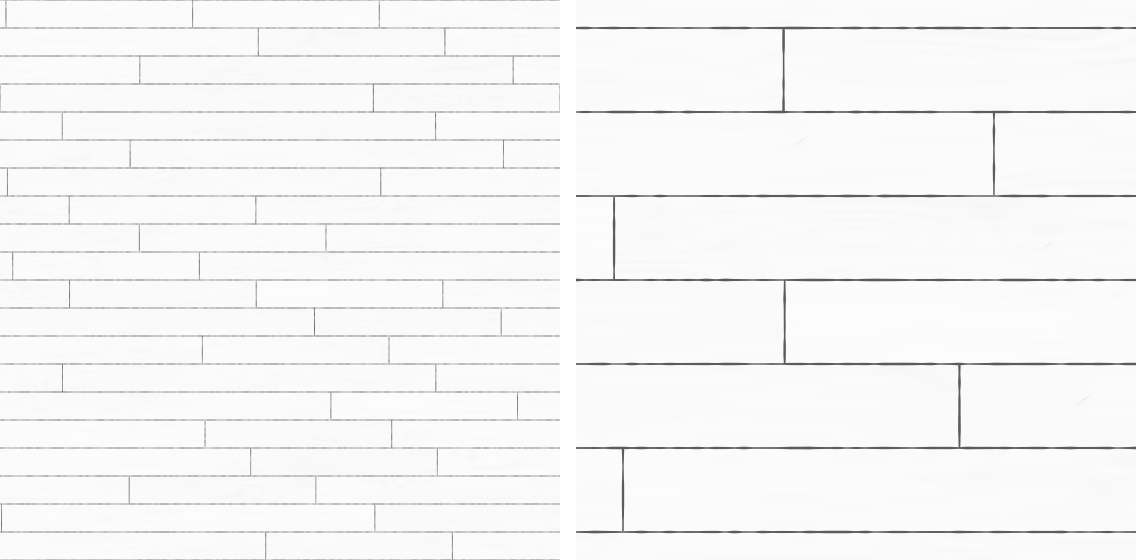
Left: the whole. Right: its middle third, enlarged.
Reproduce this texture procedurally as a Shadertoy shader.

```glsl
// White painted floorboards in twenty rows with thin grey gaps, staggered joints and faint grain.

const int   ROWS         = 20;
const float BAYS         = 3.0;     // a short board fills one bay, a long one two
const int   SPLIT_EVERY  = 10;      // rows whose long board is cut in half
const float JOINT_SHIFT  = 0.11;    // irregularity of the stagger, in bays
const float GAP_WIDTH    = 0.0012;
const float GAP_WEAR     = 0.35;    // relative variation of the gap width
const vec3  PAINT        = vec3(0.991);
const vec3  GAP_COLOUR   = vec3(0.36);
const float BOARD_TONE   = 0.007;   // brightness variation between boards
const float GRAIN_DEPTH  = 0.013;
const float RING_DEPTH   = 0.012;
const float MARK_DEPTH   = 0.045;
const float MARK_CHANCE  = 0.2;
const float MARK_COLUMNS = 12.0;
const int   SEED         = 7;

// Integer hash to 0..1
float hash(ivec3 p) {
    uvec3 q = uvec3(p + SEED) * uvec3(1597u, 7919u, 3571u);
    uint h = (q.x ^ (q.y << 7) ^ (q.z << 13)) * 747796405u + 289133u;
    h = ((h >> ((h >> 28) + 4u)) ^ h) * 277803737u;
    h = (h >> 22) ^ h;
    return float(h >> 8) / 16777216.0;
}

// Value noise that wraps after the given number of cells across the canvas
float noise(vec2 uv, vec2 cells, int seed) {
    vec2 p = uv * cells;
    vec2 f = fract(p);
    f = f * f * (3.0 - 2.0 * f);
    ivec2 a = ivec2(mod(floor(p), cells));
    ivec2 b = ivec2(mod(floor(p) + 1.0, cells));
    float low  = mix(hash(ivec3(a, seed)), hash(ivec3(b.x, a.y, seed)), f.x);
    float high = mix(hash(ivec3(a.x, b.y, seed)), hash(ivec3(b, seed)), f.x);
    return mix(low, high, f.y);
}

// Distance to the nearest whole number
float wrapDistance(float x) {
    return abs(fract(x + 0.5) - 0.5);
}

// Filtered coverage of a line that keeps its weight when thinner than a pixel
float lineCover(float dist, float width, float pixel) {
    float halfWidth = 0.5 * max(width, pixel);
    return min(1.0, width / pixel) * clamp((halfWidth - dist) / pixel + 0.5, 0.0, 1.0);
}

// Start of the short board: three-step stagger plus a random bay and shift
float rowStart(int row) {
    float bay = floor(hash(ivec3(row, 1, 0)) * BAYS);
    float r = hash(ivec3(row, 2, 0));
    return (float(row % 3) / 3.0 + bay + JOINT_SHIFT * r * r) / BAYS;
}

// Fine streaks and broad ring contours running along the board
float woodGrain(vec2 uv, int board) {
    float fine = noise(uv, vec2(26.0, 320.0), board);
    float broad = noise(uv, vec2(9.0, 120.0), board + 101);
    float field = noise(uv, vec2(8.0, 40.0), board + 211);
    float ring = abs(fract(field * 7.0 + 0.3 * broad) - 0.5) * 2.0;
    float ringMask = smoothstep(0.5, 0.9, noise(uv, vec2(7.0, 20.0), board + 307));
    return GRAIN_DEPTH * (0.6 * fine * fine + 0.4 * broad) + RING_DEPTH * ring * ring * ringMask;
}

// Sparse slanted nicks, at most one in each cell of a row
float nick(vec2 uv, int row, float pixel) {
    float column = floor(uv.x * MARK_COLUMNS);
    ivec3 id = ivec3(int(column), row, 501);
    float present = step(hash(id), MARK_CHANCE);
    vec2 centre = vec2((column + mix(0.25, 0.75, hash(id + 1))) / MARK_COLUMNS,
                       1.0 - (float(row) + mix(0.3, 0.7, hash(id + 2))) / float(ROWS));
    vec2 reach = vec2(0.007, 0.005) * mix(0.5, 1.2, hash(id + 3));
    vec2 p = uv - centre;
    float along = clamp(dot(p, reach) / dot(reach, reach), -1.0, 1.0);
    return present * (1.0 - abs(along)) * lineCover(length(p - reach * along), 0.001, pixel);
}

void mainImage(out vec4 fragColor, in vec2 fragCoord) {
    vec2 uv = fragCoord / iResolution.xy;
    float pixel = 1.0 / min(iResolution.x, iResolution.y);

    // Row and board identity, counted from the top
    int row = int(floor((1.0 - uv.y) * float(ROWS)));
    bool split = row % SPLIT_EVERY == 0;
    float start = rowStart(row);
    int bay = int(fract(uv.x - start) * BAYS);
    int board = row * 3 + (split ? bay : min(bay, 1));

    // Painted wood
    float shade = BOARD_TONE * hash(ivec3(board, 3, 9)) + woodGrain(uv, board);
    shade += MARK_DEPTH * nick(uv, row, pixel);
    vec3 colour = PAINT - shade;

    // Gaps between rows and between board ends, with slightly ragged edges
    float wear = 2.0 * noise(uv, vec2(180.0), 901) - 1.0;
    float width = GAP_WIDTH * (1.0 + GAP_WEAR * wear);
    float gap = lineCover(wrapDistance(uv.y * float(ROWS)) / float(ROWS), width, pixel);
    int joints = split ? 3 : 2;
    for (int i = 0; i < joints; i++) {
        float joint = start + float(i) / BAYS;
        gap = max(gap, lineCover(wrapDistance(uv.x - joint), width, pixel));
    }

    fragColor = vec4(mix(colour, GAP_COLOUR, gap), 1.0);
}
```
